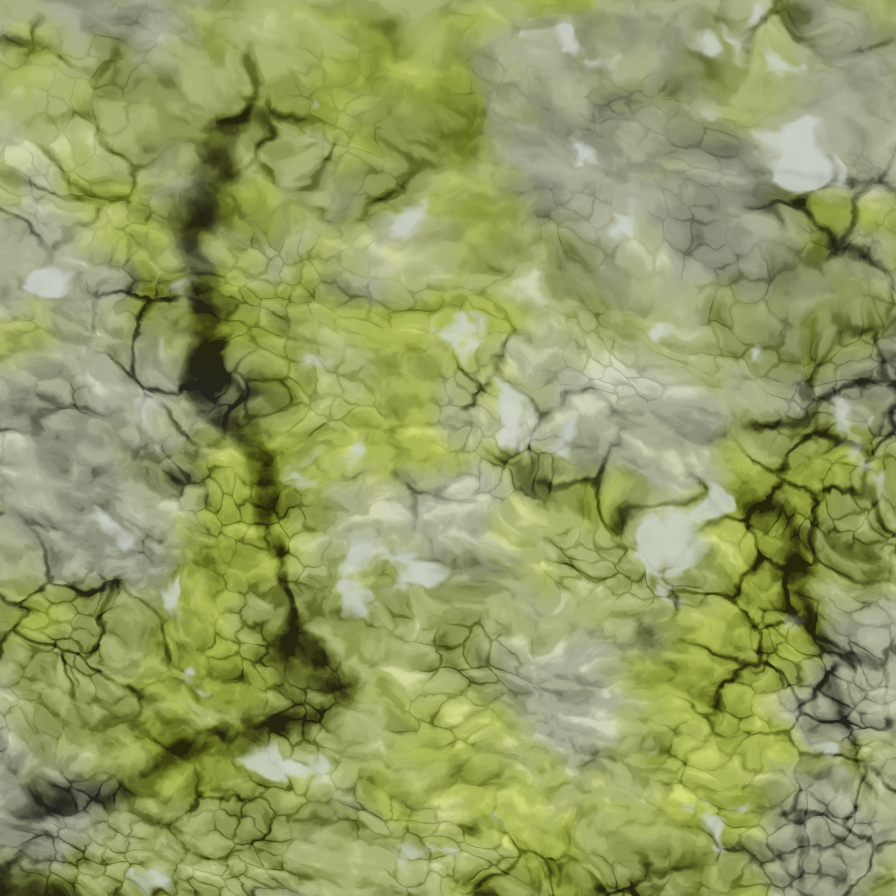
A Shadertoy shader for this texture:

```glsl
// Lumpy green moss and grey lichen on fissured bark, softer towards the top.
#define BASE_TONE 0.63
#define LUMP_SCALE 13.0
#define GRAIN_SCALE 37.0
#define RELIEF 0.36
#define CRACK_DEPTH 0.38
#define FISSURE_WIDTH 0.022
#define FISSURE_DEPTH 0.42
#define LICHEN_AMOUNT 0.85
#define TILT 0.3

float hash(vec2 p) {
    return fract(sin(dot(p, vec2(127.1, 311.7))) * 43758.55);
}

float noise(vec2 p) {
    vec2 i = floor(p), f = fract(p);
    f = f * f * (3.0 - 2.0 * f);
    return mix(mix(hash(i), hash(i + vec2(1, 0)), f.x),
               mix(hash(i + vec2(0, 1)), hash(i + vec2(1, 1)), f.x), f.y);
}

float fbm(vec2 p) {
    float sum = 0.0, amp = 0.533;
    for (int i = 0; i < 4; i++) {
        sum += amp * noise(p);
        p = mat2(1.6, 1.2, -1.2, 1.6) * p + 7.3;
        amp *= 0.5;
    }
    return sum;
}

// x: distance to the nearest cell centre, y: gap to the second nearest
vec2 cells(vec2 p) {
    vec2 i = floor(p), f = fract(p);
    float near = 8.0, next = 8.0;
    for (int y = -1; y <= 1; y++)
    for (int x = -1; x <= 1; x++) {
        vec2 o = vec2(x, y), id = i + o;
        vec2 jitter = vec2(hash(id), hash(id + 17.3));
        float d = length(o + 0.1 + 0.8 * jitter - f);
        next = min(next, max(near, d));
        near = min(near, d);
    }
    return vec2(near, next - near);
}

float segment(vec2 p, vec2 a, vec2 b) {
    vec2 ab = b - a;
    return length(p - a - ab * clamp(dot(p - a, ab) / dot(ab, ab), 0.0, 1.0));
}

vec2 warp(vec2 p, float scale, float amount) {
    return p + amount * (vec2(fbm(p * scale), fbm(p * scale + 31.7)) - 0.5);
}

float dome(vec2 p) {
    float d = cells(p).x;
    return 1.0 - d * d;
}

vec3 mossRamp(float t) {
    vec3 c = mix(vec3(0.15, 0.15, 0.06), vec3(0.24, 0.25, 0.09), smoothstep(0.0, 0.15, t));
    c = mix(c, vec3(0.39, 0.43, 0.17), smoothstep(0.13, 0.36, t));
    c = mix(c, vec3(0.55, 0.59, 0.33), smoothstep(0.34, 0.56, t));
    c = mix(c, vec3(0.66, 0.70, 0.45), smoothstep(0.55, 0.78, t));
    return mix(c, vec3(0.82, 0.84, 0.64), smoothstep(0.78, 1.1, t));
}

void mainImage(out vec4 fragColor, in vec2 fragCoord) {
    vec2 uv = fragCoord / iResolution.y;

    // Focus fades towards the upper right
    float focus = 1.0 - 0.72 * smoothstep(0.3, 1.0, uv.y + 0.2 * (uv.x - 0.5));

    // Flattened, tilted bark coordinates
    float c = cos(TILT), s = sin(TILT);
    vec2 p = mat2(c, s, -s, c) * uv * vec2(0.9, 1.1);
    vec2 q = warp(warp(p, 7.0, 0.07), 32.0, 0.028);

    // Mottled tone with lumps and grains lit from above
    float tone = BASE_TONE + 0.45 * (fbm(p * 4.5) - 0.5);
    tone += 0.65 * (fbm(q * 19.0) - 0.5);
    tone += 0.55 * focus * (fbm(q * 62.0 + 4.0) - 0.5);
    vec2 lump = q * LUMP_SCALE, grain = q * GRAIN_SCALE;
    vec2 light = vec2(-0.08, 0.28);
    tone += RELIEF * 0.8 * (dome(lump) - dome(lump + light));
    tone += RELIEF * focus * (dome(grain) - dome(grain + light));

    // Broken cracks between lumps and finer ones between grains
    float crackMask = smoothstep(0.45, 0.65, fbm(p * 6.0 + 11.0));
    float softness = mix(0.26, 0.13, focus);
    float cracks = crackMask * (1.0 - smoothstep(0.0, softness, cells(lump).y));
    float fineMask = smoothstep(0.42, 0.62, fbm(p * 13.0 + 23.0));
    float fine = fineMask * focus * (1.0 - smoothstep(0.0, 0.2, cells(grain).y));
    tone -= CRACK_DEPTH * cracks + 0.22 * fine;

    // Deep wandering fissures
    vec2 w = warp(warp(uv, 4.0, 0.2), 17.0, 0.06);
    float d = segment(w, vec2(0.31, 0.96), vec2(0.23, 0.62));
    d = min(d, segment(w, vec2(0.23, 0.62), vec2(0.41, 0.24)));
    d = min(d, segment(w, vec2(0.41, 0.24), vec2(0.0, 0.06)));
    d = min(d, segment(w, vec2(0.85, 0.40), vec2(0.98, 0.12)) + 0.008);
    float width = FISSURE_WIDTH * (0.3 + 1.6 * noise(uv * 9.0 + 5.0));
    float fissure = 1.0 - smoothstep(0.15 * width, 1.5 * width, d);
    tone -= FISSURE_DEPTH * fissure;

    // Grey lichen veil, more of it to the right and at the left edge
    float bias = 0.12 * smoothstep(0.4, 1.0, uv.x) + 0.1 * smoothstep(0.2, 0.0, uv.x);
    float lichen = smoothstep(0.46, 0.72, fbm(q * 6.5 + 41.0) + bias);
    tone += 0.09 * lichen * (1.0 - fissure);

    vec3 moss = mossRamp(tone);
    float vivid = smoothstep(0.42, 0.68, fbm(q * 8.0 + 67.0));
    moss *= mix(vec3(1.0), vec3(1.01, 1.03, 0.72), vivid);
    float luma = dot(moss, vec3(0.3, 0.59, 0.11));
    vec3 color = mix(moss, luma * vec3(1.0, 1.01, 0.91), LICHEN_AMOUNT * lichen);

    // Scattered pale flecks
    float fleck = smoothstep(0.71, 0.83, fbm(q * 15.0 + 83.0) + 0.06 * lichen);
    color = mix(color, vec3(0.80, 0.83, 0.80), 0.8 * fleck * (1.0 - fissure));

    fragColor = vec4(clamp(color, 0.0, 1.0), 1.0);
}
```
